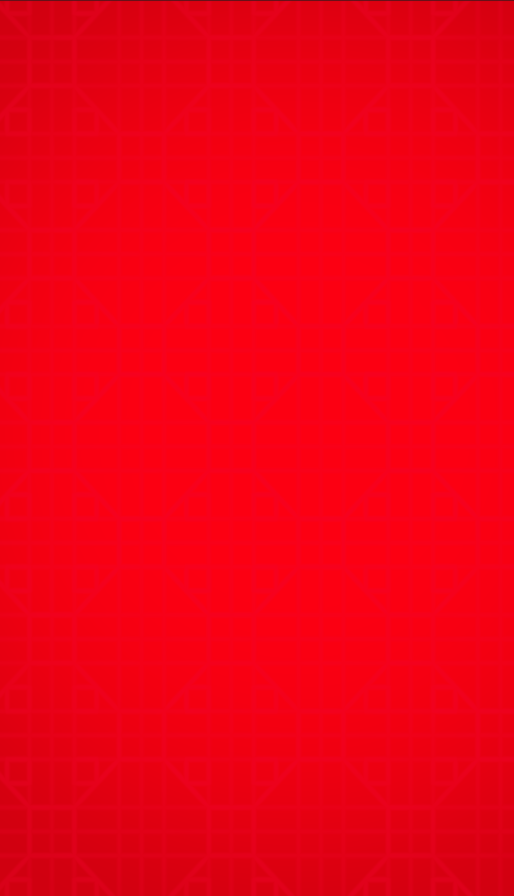
This pattern is drawn by a WebGL 2 fragment shader. Its source:

```glsl
#version 300 es
precision highp float;
uniform vec2 u_resolution;
out vec4 fragColor;

float hash(vec2 p) {
    p = fract(p * vec2(0.1031, 0.1137));
    p += dot(p, p.yx + 33.33);
    return fract((p.x + p.y) * p.x * 7.13);
}

float noise(vec2 p) {
    vec2 i = floor(p), f = fract(p);
    f = f * f * (3.0 - 2.0 * f);
    return mix(mix(hash(i), hash(i + vec2(1, 0)), f.x),
               mix(hash(i + vec2(0, 1)), hash(i + vec2(1, 1)), f.x), f.y);
}

float segment(vec2 p, vec2 a, vec2 b) {
    vec2 d = b - a;
    return length(p - a - d * clamp(dot(p - a, d) / dot(d, d), 0.0, 1.0));
}

// Distance to the full-length lattice lines
float lattice(vec2 p) {
    vec2 outer = min(abs(p - 3.0), abs(p - 4.0));
    vec2 d = min(min(p, abs(p - 1.0)), outer);
    return min(d.x, d.y);
}

// Distance to the octagon, the straps leaving it and its corner squares
float tracery(vec2 p) {
    float d = segment(p, vec2(1, 3), vec2(3, 1));
    vec2 q = p.x > p.y ? p : p.yx;
    d = min(d, segment(q, vec2(3, 0), vec2(3, 1)));
    d = min(d, segment(q, vec2(3, 1), vec2(4, 1)));
    vec2 box = abs(p - 1.5) - 0.5;
    float square = length(max(box, 0.0)) + min(max(box.x, box.y), 0.0);
    return min(d, abs(square));
}

float stroke(float d, float halfWidth, float pixel) {
    return 1.0 - smoothstep(halfWidth - pixel, halfWidth + pixel, d);
}

void main() {
    vec2 uv = gl_FragCoord.xy / u_resolution;

    // Mirrored tile, eight cells wide and high
    vec2 tile = (uv - vec2(0.45, 0.609)) / vec2(0.349, 0.2148);
    vec2 cell = abs(fract(tile + 0.5) - 0.5) * 8.0;
    float pixel = 0.06 + 11.0 / u_resolution.x;

    // Red ground, darkening toward the edges
    vec2 offset = (uv - vec2(0.58, 0.52)) * vec2(0.6, 1.0);
    float shade = smoothstep(0.01, 0.36, dot(offset, offset));
    vec3 color = mix(vec3(0.99, 0.0, 0.07), vec3(0.815, 0.0, 0.062), shade);

    // Translucent lines, fairly even over the whole surface
    float wear = 0.85 + 0.3 * noise(uv * vec2(14.0, 24.0));
    float faint = stroke(lattice(cell), 0.1, pixel) * 0.65;
    float strong = stroke(tracery(cell), 0.11, pixel);
    float ink = max(faint, strong) * wear * mix(0.4, 0.32, shade);
    color = mix(color, vec3(0.94, 0.01, 0.18), ink);

    // Thin dim strip along the top
    float strip = smoothstep(0.9982, 0.9992, uv.y);
    color = mix(color, vec3(0.3, 0.08, 0.10), strip * 0.8);
    fragColor = vec4(clamp(color, 0.0, 1.0), 1.0);
}
```
